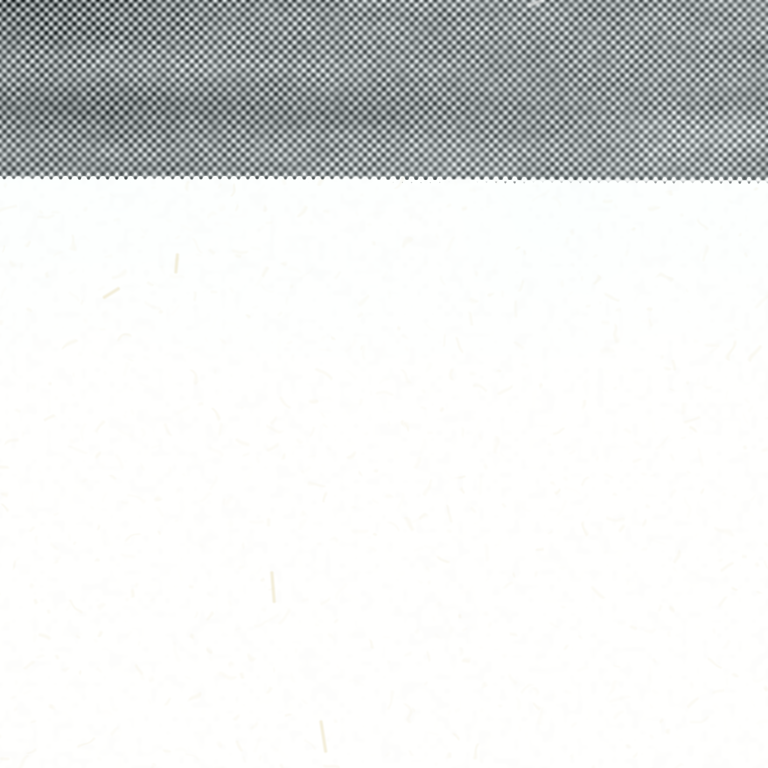
Write a Shadertoy shader that draws this texture.

```glsl
const float EDGE_Y = 0.770;
const float DOTS_ACROSS = 82.0;
const float DOT_CONTRAST = 0.27;
const float TOOTH_DEPTH = 0.004;
const float FIBRE_CELLS = 40.0;
const float FIBRE_STRENGTH = 0.17;
const vec3 PAPER = vec3(1.0, 1.0, 0.995);
const vec3 COOL_PAPER = vec3(0.985, 1.0, 0.998);
const vec3 TAN = vec3(0.91, 0.87, 0.72);
const vec3 INK_TINT = vec3(-0.018, 0.008, 0.012);

// Long fibres: start and end points
const vec4 LONG_FIBRES[4] = vec4[4](
    vec4(0.229, 0.646, 0.231, 0.668),
    vec4(0.136, 0.613, 0.154, 0.624),
    vec4(0.357, 0.217, 0.354, 0.254),
    vec4(0.424, 0.022, 0.418, 0.060));

float hash(vec2 p) {
    vec3 q = fract(vec3(p.xyx) * 0.1031);
    q += dot(q, q.yzx + 33.33);
    return fract((q.x + q.y) * q.z);
}

float noise(vec2 p) {
    vec2 i = floor(p), f = fract(p);
    f = f * f * (3.0 - 2.0 * f);
    return mix(mix(hash(i), hash(i + vec2(1, 0)), f.x),
               mix(hash(i + vec2(0, 1)), hash(i + vec2(1, 1)), f.x), f.y);
}

float segment(vec2 p, vec2 a, vec2 b) {
    vec2 d = b - a;
    return length(p - a - d * clamp(dot(p - a, d) / dot(d, d), 0.0, 1.0));
}

float blob(vec2 p, vec2 centre, vec2 radius) {
    vec2 q = (p - centre) / radius;
    return exp(-dot(q, q));
}

// Short random strokes in jittered cells, bent by noise
float fibres(vec2 uv) {
    vec2 p = uv * FIBRE_CELLS;
    p += 0.3 * vec2(noise(p * 2.0), noise(p * 2.0 + 37.0));
    vec2 cell = floor(p);
    float ink = 0.0;
    for (int y = -1; y <= 1; y++)
    for (int x = -1; x <= 1; x++) {
        vec2 id = cell + vec2(x, y);
        vec2 c = id + vec2(hash(id + 3.1), hash(id + 17.7));
        float angle = 6.2832 * hash(id + 41.3);
        float reach = 0.04 + 0.4 * pow(hash(id + 59.9), 3.0);
        vec2 d = reach * vec2(cos(angle), sin(angle));
        float strength = pow(hash(id + 73.5), 3.0);
        ink = max(ink, strength * (1.0 - smoothstep(0.0, 0.16, segment(p, c - d, c + d))));
    }
    return ink;
}

vec3 paper(vec2 uv) {
    float cool = smoothstep(0.45, 0.8, uv.y) * (0.4 + 0.6 * noise(uv * 7.0));
    vec3 col = mix(PAPER, COOL_PAPER, cool);
    col -= 0.008 * smoothstep(0.55, 0.95, noise(uv * 110.0));
    col = mix(col, TAN, fibres(uv) * FIBRE_STRENGTH);
    for (int i = 0; i < 4; i++) {
        vec4 f = LONG_FIBRES[i];
        float d = segment(uv, f.xy, f.zw);
        col = mix(col, TAN, 0.5 * (1.0 - smoothstep(0.0, 0.004, d)));
    }
    return col;
}

// Slow shading of the printed band
float tone(vec2 uv) {
    float t = 0.575 + 0.03 * (uv.x - 0.5);
    t -= 0.10 * blob(uv, vec2(0.0, 1.0), vec2(0.22, 0.06));
    t -= 0.07 * blob(uv, vec2(0.06, 0.865), vec2(0.16, 0.025));
    t -= 0.045 * blob(uv, vec2(0.38, 0.855), vec2(0.38, 0.03));
    t += 0.03 * blob(uv, vec2(0.2, 0.915), vec2(0.3, 0.02));
    t += 0.08 * blob(uv, vec2(0.92, 0.825), vec2(0.13, 0.025));
    t += 0.04 * blob(uv, vec2(0.65, 0.80), vec2(0.3, 0.025));
    t += 0.05 * (noise(uv * vec2(14.0, 45.0)) - 0.5);
    return t + 0.06 * (noise(uv * 130.0) - 0.5);
}

void mainImage(out vec4 fragColor, in vec2 fragCoord) {
    vec2 uv = fragCoord / iResolution.xy;

    // Diagonal halftone screen with slight wobble
    vec2 wobble = 0.07 * vec2(noise(uv * 60.0), noise(uv * 60.0 + 91.0));
    vec2 phase = 6.2832 * (uv * DOTS_ACROSS + wobble);
    float screen = cos(phase.x) * cos(phase.y);
    float contrast = DOT_CONTRAST * (1.0 + 0.25 * blob(uv, vec2(0.0, 1.0), vec2(0.5, 0.1)));
    contrast *= 0.8 + 0.4 * noise(uv * 50.0 + 13.0);
    vec3 ink = vec3(tone(uv) + contrast * screen) + INK_TINT;

    // Small bright scratch
    float scratch = segment(uv, vec2(0.690, 0.993), vec2(0.705, 1.0));
    ink = mix(ink, PAPER, 0.6 * (1.0 - smoothstep(0.0, 0.005, scratch)));

    // Lower edge follows the dots
    float teeth = TOOTH_DEPTH * screen * (0.5 + noise(vec2(uv.x * 30.0, 4.0)));
    float edge = EDGE_Y - 0.004 * smoothstep(0.3, 0.9, uv.x) + teeth;
    float band = smoothstep(-0.003, 0.003, uv.y - edge);

    fragColor = vec4(clamp(mix(paper(uv), ink, band), 0.0, 1.0), 1.0);
}
```
